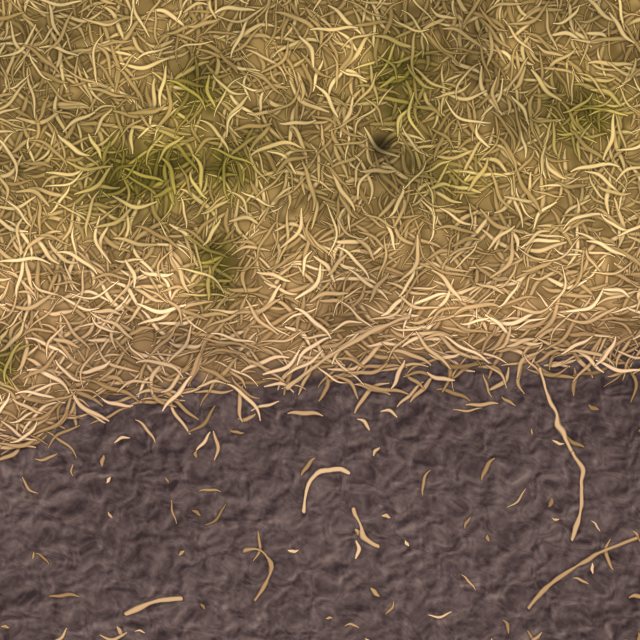
Write a Shadertoy shader that draws this texture.

```glsl
// Dry, matted straw with green tufts above dark soil strewn with stray stalks.

float hash(vec2 p) {
  vec3 q = fract(vec3(p.xyx) * .1031);
  q += dot(q, q.yzx + 33.33);
  return fract((q.x + q.y) * q.z);
}

float noise(vec2 p) {
  vec2 i = floor(p), f = fract(p);
  f = f * f * (3. - 2. * f);
  return mix(mix(hash(i), hash(i + vec2(1, 0)), f.x),
             mix(hash(i + vec2(0, 1)), hash(i + vec2(1, 1)), f.x), f.y);
}

float fbm(vec2 p) {
  float sum = 0., amp = .5;
  for (int i = 0; i < 4; i++) {
    sum += amp * noise(p);
    p = mat2(1.6, 1.2, -1.2, 1.6) * p + 7.3;
    amp *= .5;
  }
  return sum;
}

float strawEdge(float x) {
  return .355 + .14 * x - .05 * x * x - .055 * smoothstep(.12, .06, x);
}

float spot(vec2 p, vec2 centre, vec2 radius) {
  vec2 q = (p - centre) / radius;
  return exp(-dot(q, q));
}

float greenness(vec2 p) {
  float g = spot(p, vec2(.22, .73), vec2(.1, .07))
    + .8 * spot(p, vec2(.31, .85), vec2(.04, .05))
    + .8 * spot(p, vec2(.36, .75), vec2(.06, .04))
    + spot(p, vec2(.34, .58), vec2(.03, .06))
    + .9 * spot(p, vec2(.63, .87), vec2(.05, .07))
    + .9 * spot(p, vec2(.91, .82), vec2(.06, .05))
    + .6 * spot(p, vec2(.7, .73), vec2(.06, .04))
    + spot(p, vec2(0, .44), vec2(.03, .04));
  return clamp(g * (.4 + 1.1 * noise(p * 28.)), 0., 1.);
}

vec3 strawColour(vec2 p, float tone, float green) {
  vec3 c = mix(vec3(.46, .365, .22), vec3(.68, .555, .37), smoothstep(0., .5, tone));
  c = mix(c, vec3(.92, .79, .59), smoothstep(.45, 1., tone));
  c *= mix(vec3(.97, .97, .88), vec3(1.06, 1.02, 1.06), smoothstep(.75, .42, p.y));
  return mix(c, vec3(.58, .53, .18) * (.45 + .8 * tone), green * .7);
}

vec3 soilColour(vec2 p) {
  vec2 warp = vec2(noise(p * 40.), noise(p * 40. + 40.));
  vec2 q = p * vec2(54, 66) + 1.2 * warp;
  float clod = fbm(q), relief = clod - fbm(q + vec2(-.3, .4));
  float light = .44 + .35 * (clod - .47) + relief + .3 * (fbm(p * 5.) - .47);
  light += .2 * (noise(p * 190.) - .5) - .12 * smoothstep(.2, .4, p.y);
  return mix(vec3(.23, .18, .18), vec3(.54, .455, .43), clamp(light, 0., 1.));
}

// Paints a rounded stalk with a soft shadow around it
vec3 paintStalk(vec3 base, vec3 tint, float dist, float width, float px) {
  base *= 1. - .23 * smoothstep(width * 2.8, width * .8, dist);
  float side = clamp(dist / width, 0., 1.);
  return mix(base, tint * (1.05 - .18 * side * side), smoothstep(width + px, width - px, dist));
}

// One layer of bent stalks, one per grid cell; litter lies on bare soil
vec3 stalkLayer(vec3 col, vec2 p, float cell, float seed, float depth, bool litter, float px) {
  vec2 home = floor(p / cell);
  for (int k = 0; k < 9; k++) {
    vec2 id = home + vec2(k % 3 - 1, k / 3 - 1);
    vec2 key = id + seed * vec2(17, 31) + 200.;
    vec2 c = (id + vec2(hash(key), hash(key + 51.))) * cell, d = p - c;
    float pick = hash(key + 103.), above = c.y - strawEdge(c.x);
    float fringe = smoothstep(-.11, -.02, above);
    bool present = litter ? above < 0. && pick < .24 + .6 * fringe : above > .06 * (pick - .6);
    if (!present) continue;
    float spread = litter ? 1. : mix(.65, 1., smoothstep(.03, .25, above));
    float angle = 3.1416 * (hash(key + 151.) - .5) * spread + .2;
    vec2 axis = vec2(cos(angle), sin(angle));
    vec2 q = vec2(dot(d, axis), dot(d, vec2(-axis.y, axis.x)));
    float size = hash(key + 211.), bend = .75 * (hash(key + 263.) - .5);
    float reach = cell * (litter ? .08 + .35 * size * size + .25 * fringe : .45 + .45 * size);
    float t = clamp(q.x / reach, -1., 1.), slope = 2. * bend * t;
    float curve = reach * (bend * (t * t - .4) + .05 * sin(t * 4. + size * 6.));
    float dist = length(vec2(q.x - t * reach, (q.y - curve) * inversesqrt(1. + slope * slope)));
    float width = mix(.0018, .0036, hash(key + 307.)) * (1. - .6 * t * t);
    float tone = clamp(depth * .62 + .65 * (hash(key + 359.) - .35), 0., 1.);
    col = paintStalk(col, strawColour(c, tone, greenness(c)), dist, width, px);
  }
  return col;
}

// A long stalk along a quadratic curve, slightly kinked
vec3 longStalk(vec3 col, vec2 p, vec2 a, vec2 b, vec2 c, float tone, float px) {
  float dist = 1.;
  vec2 last = a;
  p += .008 * (noise(p * 45.) - .5);
  for (int i = 1; i <= 10; i++) {
    float t = float(i) / 10.;
    vec2 next = mix(mix(a, b, t), mix(b, c, t), t), e = next - last, d = p - last;
    dist = min(dist, length(d - e * clamp(dot(d, e) / dot(e, e), 0., 1.)));
    last = next;
  }
  float width = .0018 + .0028 * noise(p * 60.);
  return paintStalk(col, strawColour(p, tone, 0.), dist, width, px);
}

void mainImage(out vec4 fragColor, in vec2 fragCoord) {
  vec2 p = fragCoord / iResolution.xy;
  float px = 1.1 / iResolution.y;

  // Soil, and shaded thatch under the straw
  float above = p.y - strawEdge(p.x) + .05 * (fbm(p * 30.) - .5), green = greenness(p);
  vec3 thatch = .95 * strawColour(p, .1 + .35 * noise(p * 70.), green);
  vec3 col = mix(soilColour(p), thatch, smoothstep(-.01, .035, above));

  // Loose litter, then the mat from its deepest layer up
  for (float i = 0.; i < 2.; i++) col = stalkLayer(col, p, .054, i + 20., .7, true, px);
  for (float i = 0.; i < 9.; i++) col = stalkLayer(col, p, .045, i, .4 + .075 * i, false, px);

  // Broad light and shade
  col *= 1. + smoothstep(0., .08, above) * (.06 + .7 * (fbm(p * 11.) - .47) - .2 * green);
  col *= 1. - .6 * spot(p, vec2(.596, .775), vec2(.016, .018));

  // Long stalks on the soil and across the border
  col = longStalk(col, p, vec2(.845, .425), vec2(.862, .34), vec2(.898, .295), .75, px);
  col = longStalk(col, p, vec2(.898, .295), vec2(.93, .23), vec2(.891, .154), .7, px);
  col = longStalk(col, p, vec2(.473, .2), vec2(.482, .29), vec2(.545, .262), .8, px);
  col = longStalk(col, p, vec2(.826, .05), vec2(.865, .11), vec2(.995, .16), .55, px);
  col = longStalk(col, p, vec2(.553, .205), vec2(.566, .15), vec2(.592, .148), .7, px);
  col = longStalk(col, p, vec2(.385, .142), vec2(.455, .14), vec2(.398, .062), .45, px);
  col = longStalk(col, p, vec2(.2, .043), vec2(.24, .065), vec2(.286, .068), .7, px);
  col = longStalk(col, p, vec2(.64, .505), vec2(.54, .47), vec2(.45, .395), .7, px);
  fragColor = vec4(clamp(col, 0., 1.), 1);
}
```
